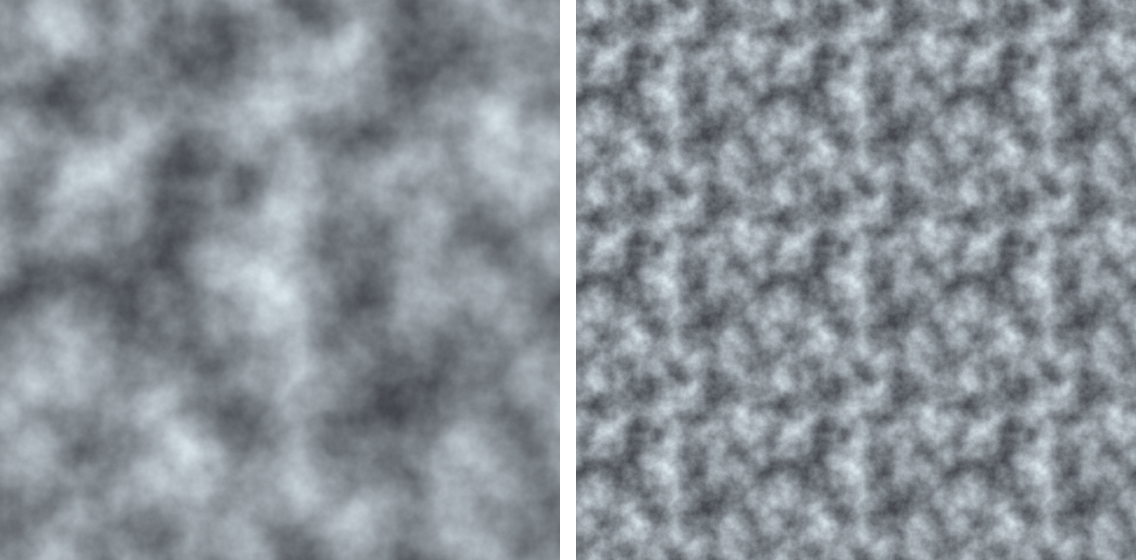
Left: one tile. Right: repeated 3 by 3.
Write a three.js fragment shader that draws this texture.

```glsl
varying vec2 vUv;

const vec3 DARK_SLATE = vec3(0.23, 0.24, 0.265);
const vec3 PALE_MIST = vec3(0.86, 0.91, 0.93);
const float BASE_CELLS = 5.0;   // whole cells across the tile
const int OCTAVES = 6;
const float GAIN = 0.5;         // amplitude ratio between octaves
const float CONTRAST = 0.69;
const float MID_TONE = 0.485;
const float SEED = 41.0;
const vec2 OCTAVE_SHIFT = vec2(0.37, 0.61); // keeps lattices from lining up

// Sine-free hash: lattice cell and seed to two values in 0..1
vec2 hash2(vec2 cell, float seed) {
  vec3 p = fract(vec3(cell, seed) * vec3(0.1031, 0.1030, 0.0973));
  p += dot(p, p.yzx + 33.33);
  return fract((p.xx + p.yz) * p.zy);
}

// Slope of one lattice corner, wrapped to the period
float cornerSlope(vec2 cell, vec2 offset, float period, float seed) {
  vec2 direction = hash2(mod(cell, period), seed) * 2.0 - 1.0;
  return dot(normalize(direction + 0.0001), offset);
}

// Gradient noise that repeats after a whole number of cells
float tiledNoise(vec2 p, float period, float seed) {
  vec2 cell = floor(p);
  vec2 f = p - cell;
  vec2 blend = f * f * f * (f * (f * 6.0 - 15.0) + 10.0);
  vec2 e = vec2(1.0, 0.0);
  float a = cornerSlope(cell, f, period, seed);
  float b = cornerSlope(cell + e.xy, f - e.xy, period, seed);
  float c = cornerSlope(cell + e.yx, f - e.yx, period, seed);
  float d = cornerSlope(cell + e.xx, f - e.xx, period, seed);
  return mix(mix(a, b, blend.x), mix(c, d, blend.x), blend.y);
}

// Sum of octaves, each doubling the cell count
float cloudField(vec2 uv) {
  float total = 0.0;
  float amplitude = 1.0;
  float cells = BASE_CELLS;
  for (int i = 0; i < OCTAVES; i++) {
    float octave = float(i);
    vec2 p = uv * cells + OCTAVE_SHIFT * octave;
    total += amplitude * tiledNoise(p, cells, SEED + octave * 7.0);
    amplitude *= GAIN;
    cells *= 2.0;
  }
  return total;
}

void main() {
  float tone = clamp(MID_TONE + CONTRAST * cloudField(vUv), 0.0, 1.0);
  gl_FragColor = vec4(mix(DARK_SLATE, PALE_MIST, tone), 1.0);
}
```
